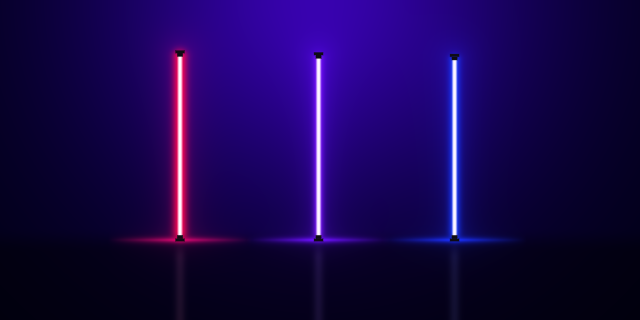
A Shadertoy shader for this background:

```glsl
#define FLOOR_Y 0.25
#define CORE_RADIUS 0.0068
#define HALO_WIDTH 0.045
#define HALO_GAIN 0.24
#define STREAK_LENGTH 0.225
#define STREAK_HEIGHT 0.009
#define FLOOR_SHADE 0.62
#define REFLECTION_GAIN 0.11

const vec3 NIGHT = vec3(0.004, 0.0, 0.065);
const vec3 VIOLET = vec3(0.215, 0.008, 0.62);
const vec3 CAP_COLOR = vec3(0.055, 0.045, 0.075);

// Tube layout, left to right; x is measured from the canvas centre
const vec3 TUBE_X = vec3(-0.4375, -0.0045, 0.4205);
const vec3 TUBE_TOP = vec3(0.838, 0.832, 0.827);
const vec3 GLOW_WIDTH = vec3(0.021, 0.015, 0.017);
const vec3 TUBE_COLORS[3] = vec3[3](
    vec3(1.0, 0.02, 0.32), vec3(0.48, 0.07, 1.0), vec3(0.08, 0.22, 1.0));

float segmentDistance(vec2 p, float x, float low, float high) {
    return length(p - vec2(x, clamp(p.y, low, high)));
}

float boxDistance(vec2 p, vec2 halfSize) {
    vec2 q = abs(p) - halfSize;
    return length(max(q, 0.0)) + min(max(q.x, q.y), 0.0);
}

// Wide flange at the outer end, narrow collar towards the tube
float capDistance(vec2 p, float inward) {
    float flange = boxDistance(p, vec2(0.0145, 0.0045));
    float collar = boxDistance(p - vec2(0.0, 0.009 * inward), vec2(0.009, 0.006));
    return min(flange, collar);
}

vec3 backdrop(vec2 p) {
    float d = length(p - vec2(-0.01, 1.02));
    float light = exp(-1.75 * pow(d, 1.75));
    vec3 color = NIGHT + VIOLET * vec3(pow(light, 1.25), light * light, light);
    float ground = 1.0 - smoothstep(FLOOR_Y - 0.04, FLOOR_Y + 0.04, p.y);
    return color * mix(1.0, FLOOR_SHADE, ground);
}

// Thin pool of light along the floor, tapering at both ends
float floorStreak(vec2 offset) {
    float taper = max(1.0 - abs(offset.x) / STREAK_LENGTH, 0.0);
    float band = exp(-pow(abs(offset.y) / STREAK_HEIGHT, 1.4));
    float spill = exp(-abs(offset.y) / 0.03) * 0.12;
    return taper * (0.65 * band + spill);
}

float reflection(vec2 offset) {
    float below = smoothstep(0.0, 0.06, -offset.y);
    return below * exp(-pow(abs(offset.x) / 0.016, 2.0));
}

void mainImage(out vec4 fragColor, in vec2 fragCoord) {
    vec2 p = vec2(fragCoord.x - 0.5 * iResolution.x, fragCoord.y) / iResolution.y;
    float aa = 0.75 / iResolution.y;
    vec3 color = backdrop(p);

    for (int i = 0; i < 3; i++) {
        vec3 tint = TUBE_COLORS[i];
        vec2 base = vec2(TUBE_X[i], FLOOR_Y);
        float d = segmentDistance(p, base.x, FLOOR_Y + 0.014, TUBE_TOP[i] - 0.015);

        // Light on the floor and in the air
        color += tint * floorStreak(p - base);
        color += mix(tint, vec3(0.8), 0.6) * reflection(p - base) * REFLECTION_GAIN;
        float above = smoothstep(FLOOR_Y - 0.02, FLOOR_Y + 0.03, p.y);
        color += tint * HALO_GAIN * exp(-d / HALO_WIDTH) * mix(0.3, 1.0, above);
        float glow = exp(-pow(d / GLOW_WIDTH[i], 2.0));
        color = mix(color, tint, glow * above);

        // White core with a tinted rim
        float core = 1.0 - smoothstep(CORE_RADIUS - 0.003 - aa, CORE_RADIUS + 0.002 + aa, d);
        color = mix(color, vec3(1.0, 0.97, 1.0), core);

        // End caps
        float caps = min(capDistance(p - base, 1.0),
                         capDistance(p - vec2(base.x, TUBE_TOP[i]), -1.0));
        color = mix(color, CAP_COLOR, 1.0 - smoothstep(-aa, aa, caps));
    }
    fragColor = vec4(clamp(color, 0.0, 1.0), 1.0);
}
```
